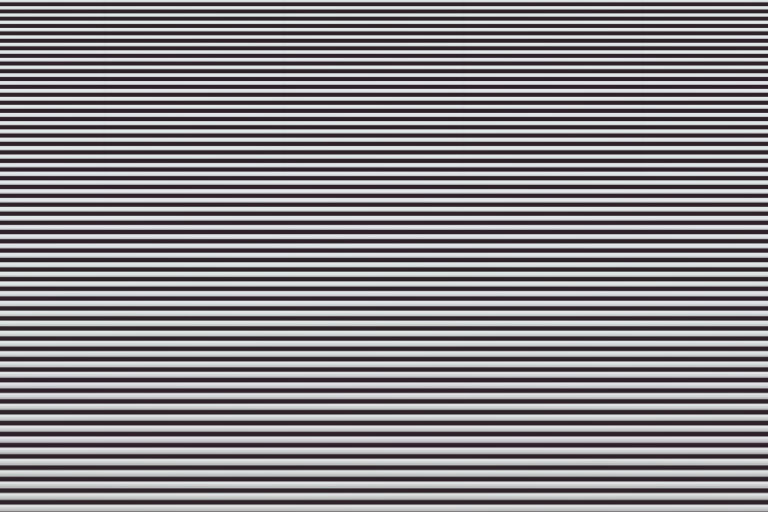
Reproduce this pattern procedurally as a WebGL 1 fragment shader.

```glsl
precision highp float;
// Horizontal metal slats receding upwards: 56 pale bands over dark gaps.
// A logarithmic row coordinate makes each row taller towards the bottom, while
// gradient noise adds faint lilac and green tints and light surface wear.
uniform vec2 u_resolution;

vec2 gradientAt(vec2 cell) {
  float turn = fract(sin(dot(cell, vec2(41.3, 289.1))) * 9371.7);
  return vec2(cos(6.2832 * turn), sin(6.2832 * turn));
}

float gradientNoise(vec2 p) {
  vec2 cell = floor(p);
  vec2 f = p - cell;
  vec2 s = f * f * f * (f * (f * 6.0 - 15.0) + 10.0);
  float a = dot(gradientAt(cell), f);
  float b = dot(gradientAt(cell + vec2(1.0, 0.0)), f - vec2(1.0, 0.0));
  float c = dot(gradientAt(cell + vec2(0.0, 1.0)), f - vec2(0.0, 1.0));
  float d = dot(gradientAt(cell + vec2(1.0, 1.0)), f - vec2(1.0, 1.0));
  return mix(mix(a, b, s.x), mix(c, d, s.x), s.y);
}

// Coverage of a band of the given width, d away from its centre line.
float band(float d, float width, float soft) {
  return clamp((0.5 * width - abs(d)) / soft + 0.5, 0.0, 1.0);
}

void main() {
  vec2 p = gl_FragCoord.xy / u_resolution.y;
  float depth = 1.0 - p.y; // 0 at the top edge, 1 at the bottom

  // Row spacing grows linearly with depth; its integral counts the rows.
  float spacing = 0.01387 + 0.0091 * depth;
  float row = log(1.0 + 0.0091 * depth / 0.01387) / 0.0091 - 0.1;
  float slat = floor(row + 0.5);
  float d = row - slat; // negative above the centre of the slat
  float pixel = 1.0 / (u_resolution.y * spacing);

  // Tints alternate every few rows and stay nearly constant along a slat.
  float tint = gradientNoise(vec2(0.2 * p.x + 3.7, 0.37 * row + 1.3));
  vec3 tintColor = vec3(0.004, -0.01, 0.008) * clamp(tint * 1.6, -1.0, 1.0);

  // Dark gap, slightly uneven along its length.
  float mottling = gradientNoise(vec2(5.0 * p.x, 0.8 * slat + 0.37));
  vec3 gap = vec3(0.18, 0.133, 0.16) + tintColor + 0.006 * mottling;

  // Slat face: bright when far, greyer when near, with a dimmer lower lip.
  float near = smoothstep(0.35, 1.0, depth);
  vec3 face = mix(vec3(0.885, 0.902, 0.91), vec3(0.805, 0.812, 0.815), near);
  face *= 1.0 - 0.09 * smoothstep(0.04, 0.16, d);
  float highlight = band(d + 0.15, 0.16, max(pixel, 0.06));
  face += 0.075 * highlight * near;
  face += tintColor + 0.012 * gradientNoise(vec2(3.0 * p.x + 8.0, 1.7 * slat + 0.4));

  // Slats widen from thin lines to broad bands.
  float width = mix(0.465, 0.61, depth);
  vec3 color = mix(gap, face, band(d, width, max(pixel, 0.14)));

  // Barely visible upright panel joints that fade downwards.
  float joint = (fract((p.x - 0.205) / 0.35 + 0.5) - 0.5) * 0.35;
  color *= 1.0 - 0.015 * (1.0 - smoothstep(0.0, 0.006, abs(joint)))
               * (1.0 - smoothstep(0.1, 0.5, depth));

  gl_FragColor = vec4(color, 1.0);
}
```
